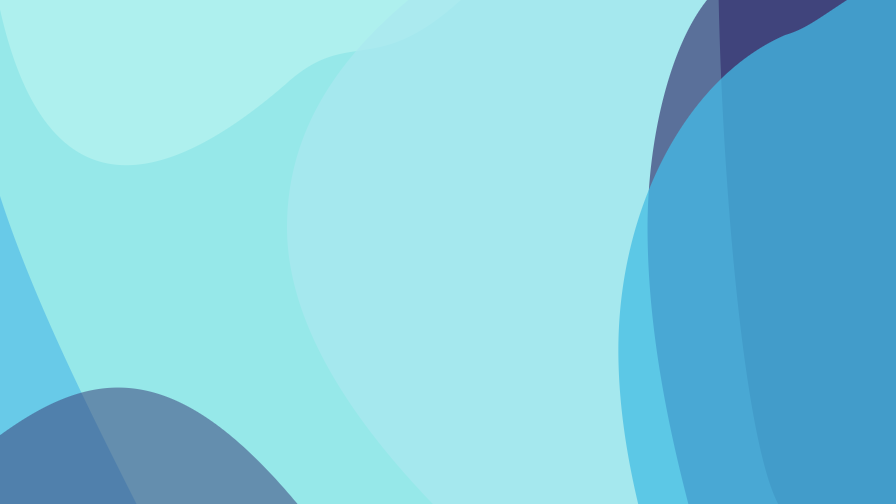
Write a WebGL 1 fragment shader that draws this background.

```glsl
precision highp float;
// Flat overlapping waves in aqua, blue and indigo.
// Each shape is bounded by cubic Bezier edges on a 16 x 9 canvas; the edges
// become smooth masks that layer translucent-looking colours.

uniform vec2 u_resolution;

const vec2 CANVAS = vec2(16.0, 9.0);

// Colours
const vec3 AQUA      = vec3(0.588, 0.910, 0.914);
const vec3 MINT      = vec3(0.682, 0.941, 0.933);
const vec3 ICE       = vec3(0.665, 0.910, 0.940);
const vec3 LEFT_BLUE = vec3(0.408, 0.792, 0.910);
const vec3 HILL      = vec3(0.392, 0.557, 0.682);
const vec3 HILL_BLUE = vec3(0.314, 0.502, 0.675);
const vec3 SLATE     = vec3(0.353, 0.439, 0.604);
const vec3 INDIGO    = vec3(0.250, 0.267, 0.486);
const vec3 SKY       = vec3(0.361, 0.784, 0.902);
const vec3 CERULEAN  = vec3(0.286, 0.659, 0.831);
const vec3 DEEP_BLUE = vec3(0.259, 0.612, 0.792);
const float ICE_OPACITY = 0.75;

// Bezier control points of each edge, split into x and y
const vec4 MINT_BOWL_X   = vec4(0.0, 0.792, 2.75, 5.104);
const vec4 MINT_BOWL_Y   = vec4(8.833, 5.292, 5.458, 7.5);
const vec4 MINT_CREST_X  = vec4(5.104, 6.25, 6.667, 8.229);
const vec4 MINT_CREST_Y  = vec4(7.5, 8.542, 7.583, 9.0);
const vec4 ICE_LOW_X     = vec4(7.729, 6.083, 5.125, 5.125);
const vec4 ICE_LOW_Y     = vec4(0.0, 1.708, 3.375, 4.938);
const vec4 ICE_HIGH_X    = vec4(5.125, 5.125, 5.875, 7.292);
const vec4 ICE_HIGH_Y    = vec4(4.938, 6.5, 7.813, 9.0);
const vec4 LEFT_X        = vec4(2.438, 1.521, 0.563, 0.0);
const vec4 LEFT_Y        = vec4(0.0, 1.813, 3.75, 5.5);
const vec4 HILL_X        = vec4(0.0, 1.667, 3.125, 5.313);
const vec4 HILL_Y        = vec4(1.229, 2.438, 2.625, 0.0);
const vec4 SKY_LOW_X     = vec4(11.396, 11.188, 11.042, 11.042);
const vec4 SKY_LOW_Y     = vec4(0.0, 0.875, 1.813, 2.75);
const vec4 SKY_MID_X     = vec4(11.042, 11.042, 12.27, 14.021);
const vec4 SKY_MID_Y     = vec4(2.75, 5.292, 7.615, 8.375);
const vec4 SKY_TOP_X     = vec4(14.021, 14.375, 14.583, 15.125);
const vec4 SKY_TOP_Y     = vec4(8.375, 8.479, 8.646, 9.0);
const vec4 SLATE_LOW_X   = vec4(12.292, 11.875, 11.563, 11.563);
const vec4 SLATE_LOW_Y   = vec4(0.0, 1.604, 3.271, 4.938);
const vec4 SLATE_HIGH_X  = vec4(11.563, 11.563, 11.958, 12.625);
const vec4 SLATE_HIGH_Y  = vec4(4.938, 6.5, 8.167, 9.0);
const vec4 INDIGO_X      = vec4(13.896, 13.271, 12.896, 12.833);
const vec4 INDIGO_Y      = vec4(0.0, 1.188, 5.875, 9.0);

vec4 bezierWeights(float t) {
  float s = 1.0 - t;
  return vec4(s * s * s, 3.0 * s * s * t, 3.0 * s * t * t, t * t * t);
}

float bezierSlope(float t, vec4 c) {
  float s = 1.0 - t;
  return dot(vec3(s * s, 2.0 * s * t, t * t), c.yzw - c.xyz);
}

// Approximate signed distance beyond an edge that increases along p.x;
// past its ends the edge continues along its tangent.
float beyond(vec2 p, vec4 along, vec4 across) {
  float t = 0.5;
  float stride = 0.25;
  for (int i = 0; i < 18; i++) {
    t += dot(bezierWeights(t), along) < p.x ? stride : -stride;
    stride *= 0.5;
  }
  vec4 w = bezierWeights(t);
  float slope = bezierSlope(t, across) / max(bezierSlope(t, along), 1e-4);
  float edge = dot(w, across) + slope * (p.x - dot(w, along));
  return (p.y - edge) / sqrt(1.0 + slope * slope);
}

// Coverage from signed distance, about one output sample wide
float mask(float d) {
  return clamp(d * u_resolution.y / CANVAS.y + 0.5, 0.0, 1.0);
}

void main() {
  vec2 p = gl_FragCoord.xy / u_resolution * CANVAS;
  vec2 q = p.yx; // for edges that run upwards

  // Shape masks
  float mint = mask(p.x < MINT_BOWL_X.w ? beyond(p, MINT_BOWL_X, MINT_BOWL_Y)
                                        : beyond(p, MINT_CREST_X, MINT_CREST_Y));
  float ice = mask(p.y < ICE_LOW_Y.w ? beyond(q, ICE_LOW_Y, ICE_LOW_X)
                                     : beyond(q, ICE_HIGH_Y, ICE_HIGH_X));
  float left = mask(-beyond(q, LEFT_Y, LEFT_X));
  float hill = mask(-beyond(p, HILL_X, HILL_Y));
  float slate = mask(p.y < SLATE_LOW_Y.w ? beyond(q, SLATE_LOW_Y, SLATE_LOW_X)
                                         : beyond(q, SLATE_HIGH_Y, SLATE_HIGH_X));
  float indigo = mask(beyond(q, INDIGO_Y, INDIGO_X));
  float sky = mask(p.y < SKY_LOW_Y.w ? beyond(q, SKY_LOW_Y, SKY_LOW_X)
                 : p.y < SKY_MID_Y.w ? beyond(q, SKY_MID_Y, SKY_MID_X)
                                     : beyond(q, SKY_TOP_Y, SKY_TOP_X));

  // Pale centre and left side
  vec3 color = mix(AQUA, MINT, mint);
  color = mix(color, ICE, ice * ICE_OPACITY);
  color = mix(color, LEFT_BLUE, left);
  color = mix(color, mix(HILL, HILL_BLUE, left), hill);

  // Right side: dark bands behind, blue bands in front
  vec3 back = mix(mix(color, SLATE, slate), INDIGO, indigo);
  vec3 front = mix(mix(SKY, CERULEAN, slate), DEEP_BLUE, indigo);
  color = mix(back, front, sky);

  gl_FragColor = vec4(color, 1.0);
}
```
